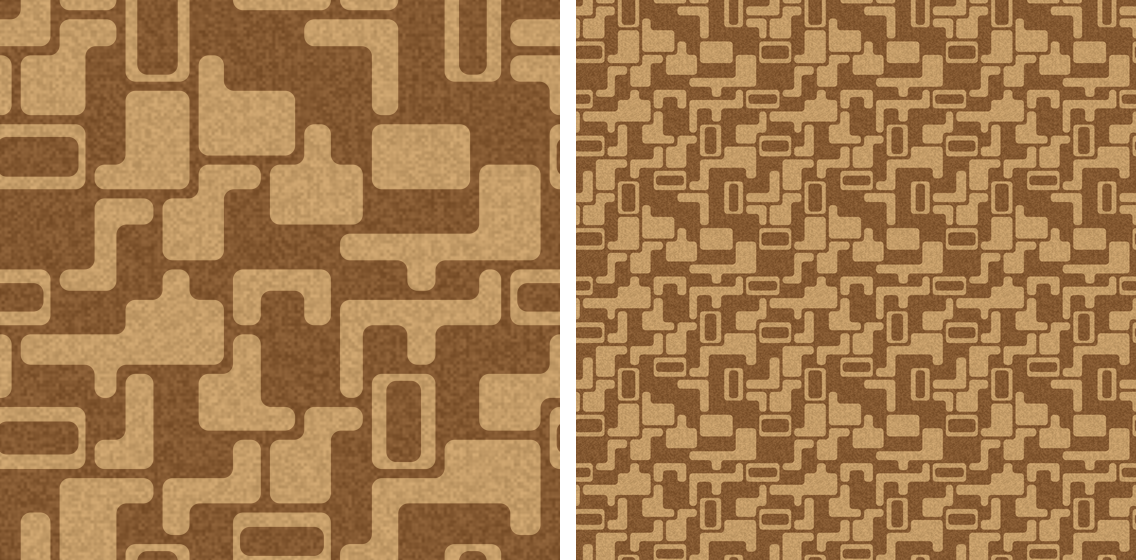
Left: one tile. Right: repeated 3 by 3.
A WebGL 1 fragment shader for this pattern:

```glsl
precision highp float;
uniform vec2 u_resolution;

#define GRID 16.0          // cells per side, a multiple of 8
#define LINE_JITTER 0.17   // unevenness of the grid lines
#define HALF_GAP 0.13      // inset of a block from its cells
#define CORNER 0.29        // radius of all corners
#define MERGE_SHARE 0.4    // slim blocks joined to their neighbour
#define RING_SHARE 0.42    // rings among the sites that allow them
#define GRAIN_CELLS 176.0
#define WEAVE_REPEATS 128.0
#define GRAIN_CONTRAST 0.12
#define TAN vec3(0.77, 0.613, 0.407)
#define BROWN vec3(0.515, 0.345, 0.19)

float hash(vec2 p) {
  return fract(sin(dot(p, vec2(127.1, 311.7))) * 43758.5453);
}

float siteHash(vec2 site, float seed) {
  return hash(mod(site, GRID) + seed * 17.3);
}

vec2 gridLine(vec2 i) {
  vec2 w = mod(i, GRID);
  return i + LINE_JITTER * (vec2(hash(vec2(w.x, 51.0)), hash(vec2(w.y, 87.0))) - 0.5);
}

vec2 siteFlip(vec2 site) {
  return sign(vec2(siteHash(site, 1.0), siteHash(site, 2.0)) - 0.5);
}

bool siteSwap(vec2 site) { return siteHash(site, 3.0) < 0.5; }

// Rings stay on alternate sites so that two never claim one cell.
bool isRing(vec2 site) {
  return mod(site.x, 4.0) < 2.0 && siteHash(site, 4.0) < RING_SHARE;
}

float siteId(vec2 site) {
  vec2 w = mod(site, GRID);
  return 1.0 + w.x + GRID * w.y;
}

// Label of the block if it covers this offset: 0 is empty, negative a ring.
float claim(vec2 site, vec2 offset) {
  vec2 q = (siteSwap(site) ? offset.yx : offset) * siteFlip(site);
  if (isRing(site)) return q.y >= 0.0 ? -siteId(site) : 0.0;
  float kind = siteHash(site, 5.0);
  bool covered;
  if (kind < 0.42) covered = q.x < 1.0 || q.y < 0.0;                       // thick L
  else if (kind < 0.50) covered = q.y >= 0.0 || q.x == 0.0;                // thick T
  else if (kind < 0.68) covered = q.y == 0.0 || q.x * q.y < 0.0;           // Z
  else if (kind < 0.80) covered = q.y == 0.0 || (q.y > 0.0 && q.x != 0.0); // U
  else covered = q.y > 0.0 || q.x < 0.0;                                   // thin L
  if (!covered) return 0.0;
  vec2 next = site + vec2(3.0, 1.0);
  bool merged = kind > 0.5 && siteHash(site, 6.0) < MERGE_SHARE && !isRing(next);
  return siteId(merged ? next : site);
}

// Sites form the lattice (3,1),(1,3); two of them compete for every eighth cell.
float cellLabel(vec2 cell) {
  float k = mod(cell.x + 5.0 * cell.y, 8.0);
  if (k == 4.0) {
    vec2 diagonal = vec2(1.0, -1.0);
    float a = claim(cell - diagonal, diagonal);
    float b = claim(cell + diagonal, -diagonal);
    return b < 0.0 || a == 0.0 ? b : a;
  }
  if (k > 4.0) k -= 8.0;
  float m = abs(k);
  vec2 offset = m == 1.0 ? vec2(1.0, 0.0) : m == 2.0 ? vec2(-1.0) : vec2(0.0, -1.0);
  offset *= sign(k);
  return claim(cell - offset, offset);
}

float roundCorner(vec2 q) {
  return length(max(q, 0.0)) + min(max(q.x, q.y), 0.0) - CORNER;
}

// Signed distance to the hole of a ring, negative inside.
float ringHole(vec2 p, vec2 cell, float id) {
  vec2 site = vec2(mod(id - 1.0, GRID), floor((id - 1.0) / GRID));
  site += GRID * floor((cell - site) / GRID + 0.5);
  vec2 center = vec2(0.0, 0.5) * siteFlip(site);
  vec2 extent = vec2(1.5, 1.0);
  vec2 inset = HALF_GAP + vec2(0.2, 0.3 + 0.18 * siteHash(site, 7.0));
  if (siteSwap(site)) { center = center.yx; extent = extent.yx; inset = inset.yx; }
  vec2 lo = gridLine(site + 0.5 + center - extent);
  vec2 hi = gridLine(site + 0.5 + center + extent);
  return roundCorner(abs(p - 0.5 * (lo + hi)) - 0.5 * (hi - lo) + inset + CORNER);
}

// Signed distance to the block edge, positive inside the block.
float blocks(vec2 p) {
  vec2 cell = floor(p);
  cell += step(gridLine(cell + 1.0), p) - 1.0 + step(gridLine(cell), p);
  float own = cellLabel(cell);
  if (own == 0.0) return -1.0;
  vec2 below = p - gridLine(cell), above = gridLine(cell + 1.0) - p;
  vec2 side = mix(vec2(-1.0), vec2(1.0), step(above, below));
  vec2 d = min(below, above);
  bool h = cellLabel(cell + vec2(side.x, 0.0)) == own;
  bool v = cellLabel(cell + vec2(0.0, side.y)) == own;
  bool c = cellLabel(cell + side) == own;
  float dist = 1.0;
  if (!h && !v) dist = -roundCorner(HALF_GAP + CORNER - d);
  else if (!c && h != v) dist = (h ? d.y : d.x) - HALF_GAP;
  else if (!(h && v && c)) {
    // Inner corner, measured away from the one cell that differs.
    vec2 away = d * vec2(v ? 1.0 : -1.0, h ? 1.0 : -1.0);
    dist = roundCorner(away - HALF_GAP + CORNER);
  }
  return own < 0.0 ? min(dist, ringHole(p, cell, -own)) : dist;
}

float grain(vec2 p, float cells) {
  p *= cells;
  vec2 i = floor(p), f = p - i, j = mod(i + 1.0, cells);
  f = f * f * (3.0 - 2.0 * f);
  return mix(mix(hash(i), hash(vec2(j.x, i.y)), f.x),
             mix(hash(vec2(i.x, j.y)), hash(j), f.x), f.y) - 0.5;
}

void main() {
  vec2 uv = gl_FragCoord.xy / u_resolution;
  float pixel = GRID / u_resolution.y;
  // Half a cell of shift keeps the gaps off the canvas border.
  float block = smoothstep(-0.7 * pixel, 0.7 * pixel, blocks(uv * GRID + 0.5));
  vec2 weave = sin(6.2831853 * WEAVE_REPEATS * uv);
  float cloth = GRAIN_CONTRAST * (grain(uv, GRAIN_CELLS) + 0.2 * grain(uv, 0.5 * GRAIN_CELLS));
  cloth += 0.004 * (weave.x + weave.y);
  gl_FragColor = vec4(mix(BROWN, TAN, block) + cloth * vec3(1.0, 0.9, 0.75), 1.0);
}
```
